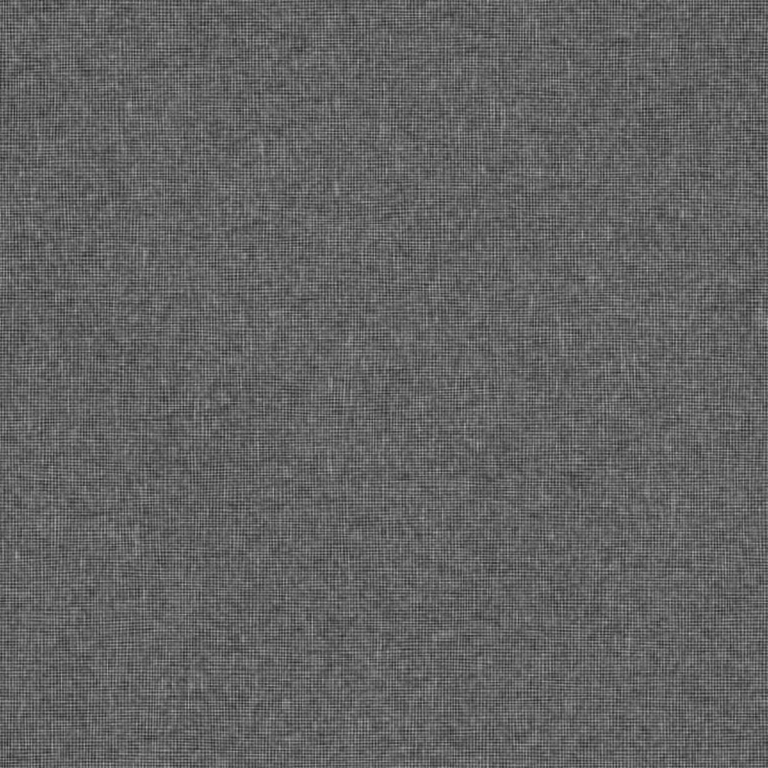
Reproduce this texture procedurally as a WebGL 2 fragment shader.

```glsl
#version 300 es
precision highp float;
// Fine grey woven cloth: two crossing sets of thin, nearly straight threads.
// Wrapping value noise varies the relief and tone of each thread along its
// length and adds small light slubs, dark gaps and a very faint mottling.

#define THREADS vec2(236.0, 232.0) // whole threads across and up the tile
#define BASE_GREY 0.388
#define WEAVE 0.082                // relief of the thread grid
#define FIBRE 0.085                // tone change along single threads
#define GRAIN 0.09
#define MOTTLE 0.016
#define SLUB 0.09                  // light thick spots
#define GAP 0.05                   // dark horizontal gaps
#define WAVER 0.8                  // sideways drift, in threads

uniform vec2 u_resolution;
out vec4 outColor;

const float TAU = 6.2831853;

float hash(vec2 p) {
    return fract(sin(dot(p, vec2(12.9898, 78.233))) * 43758.5453);
}

// Value noise in 0..1 that wraps after a whole number of cells.
float noise(vec2 p, vec2 period, float seed) {
    vec2 cell = floor(p);
    vec2 f = p - cell;
    f = f * f * (3.0 - 2.0 * f);
    vec2 a = mod(cell, period);
    vec2 b = mod(cell + 1.0, period);
    float low = mix(hash(a + seed), hash(vec2(b.x, a.y) + seed), f.x);
    float high = mix(hash(vec2(a.x, b.y) + seed), hash(b + seed), f.x);
    return mix(low, high, f.y);
}

// Noise centred on zero, given by its cell count over the tile.
float tileNoise(vec2 uv, vec2 cells, float seed) {
    return noise(uv * cells, cells, seed) - 0.5;
}

// Contrast left in a wave after averaging over one pixel.
float pixelFade(float cyclesPerPixel) {
    float x = 0.5 * TAU * cyclesPerPixel;
    return cyclesPerPixel < 1.0 ? sin(x) / max(x, 0.0001) : 0.0;
}

// Tone of the threads running along y; uv.x crosses them.
float threadSet(vec2 uv, float count, float across, float seed) {
    // Uneven spacing that stays nearly constant along a thread
    float drift = WAVER * (tileNoise(uv, vec2(11.0, 5.0), seed)
                         + tileNoise(uv, vec2(67.0, 9.0), seed + 7.0));
    float lane = uv.x * count + drift;

    // Relief that rises and falls along every single thread
    vec2 reliefCells = vec2(count, 62.0);
    float relief = noise(vec2(lane, uv.y * reliefCells.y), reliefCells, seed + 13.0);
    float fade = pixelFade(count / across);
    float tone = WEAVE * (0.35 + 1.2 * relief) * fade * cos(TAU * lane);

    // Lighter and darker runs
    vec2 runCells = vec2(count, 75.0);
    float run = noise(vec2(lane, uv.y * runCells.y), runCells, seed + 21.0);
    vec2 knotCells = vec2(count, 190.0);
    float knot = noise(vec2(lane, uv.y * knotCells.y), knotCells, seed + 34.0);
    return tone + FIBRE * (0.5 * run + 0.8 * knot - 0.65);
}

void main() {
    vec2 uv = gl_FragCoord.xy / u_resolution;

    // Crossing threads
    float grey = BASE_GREY;
    grey += threadSet(uv, THREADS.x, u_resolution.x, 3.0);
    grey += threadSet(uv.yx, THREADS.y, u_resolution.y, 61.0);

    // Light slubs and dark gaps
    float slubUp = tileNoise(uv, vec2(THREADS.x, 36.0), 117.0);
    float slubSide = tileNoise(uv, vec2(48.0, THREADS.y), 139.0);
    float gapSide = tileNoise(uv, vec2(36.0, THREADS.y), 158.0);
    grey += SLUB * smoothstep(0.32, 0.5, slubUp);
    grey += 0.6 * SLUB * smoothstep(0.34, 0.5, slubSide);
    grey -= GAP * smoothstep(0.26, 0.48, gapSide);

    // Fibre grain and broad mottling
    grey += GRAIN * tileNoise(uv, vec2(431.0), 173.0);
    grey += MOTTLE * tileNoise(uv, vec2(7.0), 191.0);
    grey += MOTTLE * tileNoise(uv, vec2(19.0, 23.0), 211.0);

    outColor = vec4(vec3(clamp(grey, 0.17, 0.68)), 1.0);
}
```
